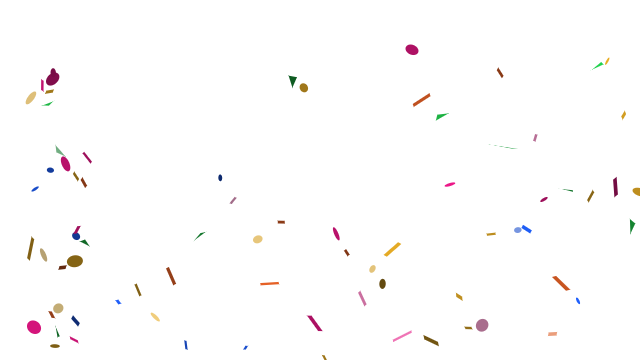
This pattern is drawn by a WebGL 1 fragment shader. Its source:

```glsl
precision highp float;
uniform vec2 u_resolution;

const int PIECES = 76;
const float DRIFT_PIECES = 27.0;              // pieces in the left column
const vec2 DRIFT_X = vec2(0.035, 0.14);       // column span, share of width
const vec2 DRIFT_Y = vec2(0.03, 0.92);
const vec2 CEILING = vec2(0.38, 0.97);        // top of the scatter, left to right
const float SINKING = 1.6;                    // pulls the scatter downwards
const float DISC_SHARE = 0.36;
const float STRIP_SHARE = 0.50;
const vec2 DISC_RADIUS = vec2(0.011, 0.023);
const vec2 DISC_SQUASH = vec2(0.25, 0.92);
const vec2 STRIP_LENGTH = vec2(0.009, 0.031); // half lengths
const vec2 STRIP_WIDTH = vec2(0.0030, 0.0052);
const float STRIP_SKEW = 0.8;
const vec2 TRIANGLE_RADIUS = vec2(0.017, 0.025);
const vec2 TRIANGLE_SQUASH = vec2(0.03, 0.85);
const float BLUE_SCALE = 0.65;
const vec2 SHADE = vec2(0.42, 1.05);
const float PALE_SHARE = 0.14;
const float PALE_MIX = 0.40;
const float REACH = 0.06;                     // radius beyond which a piece is skipped

const vec3 PAPER = vec3(1.0);
const vec3 MAGENTA = vec3(0.90, 0.09, 0.52);
const vec3 GOLD = vec3(0.87, 0.65, 0.14);
const vec3 ORANGE = vec3(0.90, 0.38, 0.15);
const vec3 BLUE = vec3(0.12, 0.36, 0.94);
const vec3 GREEN = vec3(0.13, 0.80, 0.30);

vec4 hash4(float n) {
  vec4 p = fract(n * vec4(0.1031, 0.1030, 0.0973, 0.1099));
  p += dot(p, p.wzxy + 33.33);
  return fract((p.xxyz + p.yzzw) * p.zywx);
}

float pick(vec2 range, float t) {
  return mix(range.x, range.y, t);
}

vec2 rotate(vec2 p, float angle) {
  float c = cos(angle), s = sin(angle);
  return vec2(c * p.x + s * p.y, c * p.y - s * p.x);
}

float discDistance(vec2 p, vec2 radii) {
  float k = length(p / radii);
  float slope = length(p / (radii * radii));
  return k * (k - 1.0) / max(slope, 0.001);
}

float stripDistance(vec2 p, vec2 halfSize, float skew) {
  float along = (abs(p.x - skew * p.y) - halfSize.x) / sqrt(1.0 + skew * skew);
  return max(along, abs(p.y) - halfSize.y);
}

float triangleDistance(vec2 p, float radius, float squash, float turn) {
  vec2 scale = radius * vec2(1.0, squash);
  float d = -1.0;
  for (int k = 0; k < 3; k++) {
    float angle = turn + float(k) * 2.0944;
    vec2 a = scale * vec2(cos(angle), sin(angle));
    vec2 b = scale * vec2(cos(angle + 2.0944), sin(angle + 2.0944));
    vec2 edge = normalize(b - a);
    d = max(d, dot(p - a, vec2(edge.y, -edge.x)));
  }
  return d;
}

// Column on the left first, then a scatter that thins out upwards
vec2 piecePosition(float id, vec2 rnd) {
  float even = fract(id * 0.7549 + 0.5);
  if (id < DRIFT_PIECES) return vec2(pick(DRIFT_X, rnd.x), pick(DRIFT_Y, even));
  float x = mix(DRIFT_X.y, 1.0, pow(even, 0.75));
  float top = pick(CEILING, smoothstep(0.25, 0.5, x));
  return vec2(x, top * pow(rnd.y, SINKING));
}

void main() {
  vec2 uv = gl_FragCoord.xy / u_resolution.y;
  float aspect = u_resolution.x / u_resolution.y;
  vec3 color = PAPER;

  for (int i = 0; i < PIECES; i++) {
    float id = float(i);
    vec4 place = hash4(id + 11.7);
    vec2 p = uv - piecePosition(id, place.xy) * vec2(aspect, 1.0);
    if (dot(p, p) > REACH * REACH) continue;

    vec4 form = hash4(id + 137.3);
    vec4 paint = hash4(id + 291.9);
    float kind = fract(id * 0.5698 + 0.2);
    p = rotate(p, place.z * 6.2832);

    // Shape and hue go together
    vec3 hue = GREEN;
    float d;
    if (kind < DISC_SHARE) {
      hue = paint.x < 0.33 ? MAGENTA : (paint.x < 0.82 ? GOLD : BLUE);
      float radius = pick(DISC_RADIUS, form.x) * (hue == BLUE ? BLUE_SCALE : 1.0);
      d = discDistance(p, radius * vec2(1.0, pick(DISC_SQUASH, form.y)));
    } else if (kind < DISC_SHARE + STRIP_SHARE) {
      hue = paint.x < 0.22 ? MAGENTA : (paint.x < 0.54 ? GOLD : (paint.x < 0.81 ? ORANGE : BLUE));
      float reach = pick(STRIP_LENGTH, form.x * form.x) * (hue == BLUE ? BLUE_SCALE : 1.0);
      d = stripDistance(p, vec2(reach, pick(STRIP_WIDTH, form.y)), STRIP_SKEW * (2.0 * form.z - 1.0));
    } else {
      float squash = pick(TRIANGLE_SQUASH, form.y * form.y);
      d = triangleDistance(p, pick(TRIANGLE_RADIUS, form.x), squash, form.z * 6.2832);
    }

    // Tumbling light: darker or paler faces
    vec3 tint = min(hue * pick(SHADE, paint.y), 1.0);
    tint = mix(tint, PAPER, PALE_MIX * step(1.0 - PALE_SHARE, paint.z));
    color = mix(color, tint, clamp(0.5 - d * u_resolution.y, 0.0, 1.0));
  }
  gl_FragColor = vec4(color, 1.0);
}
```
